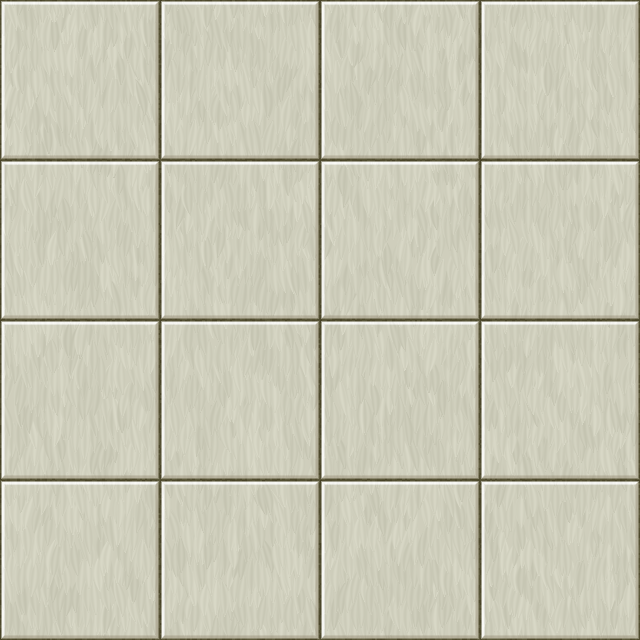
Give the GLSL for this pattern, as a WebGL 1 fragment shader.

```glsl
precision highp float;

uniform vec2 u_resolution;

#define TILES 4.0
#define GROUT_HALF 0.0095
#define BEVEL 0.019
#define LOCKS vec2(96.0, 32.0)
#define LEAN 0.65
#define FUR_CONTRAST 0.042
#define FACE vec3(0.81, 0.808, 0.737)
#define LIT_EDGE vec3(0.96, 0.96, 0.945)
#define DIM_EDGE vec3(0.71, 0.69, 0.61)
#define GROUT_DARK vec3(0.27, 0.25, 0.14)
#define GROUT_LIGHT vec3(0.43, 0.42, 0.30)

const float TAU = 6.2831853;

float hash(vec2 p) {
  return fract(sin(dot(p, vec2(127.1, 311.7))) * 43758.55);
}

// Sideways drift of the strands; whole frequencies make it wrap.
float flow(vec2 uv) {
  vec2 a = uv * TAU;
  return 0.4 * sin(7.0 * a.x + 5.0 * a.y + 2.0 * sin(3.0 * a.y))
       + 0.35 * sin(11.0 * a.y - 4.0 * a.x + 2.0 * sin(5.0 * a.x))
       + 0.25 * sin(17.0 * a.x + 13.0 * a.y);
}

// Overlapping tapered locks on a wrapped cell grid, about -1 to 1.
float furTone(vec2 uv) {
  vec2 grid = uv * LOCKS;
  vec2 cell = floor(grid);
  vec2 local = fract(grid);
  float tone = 0.0;
  for (int j = -1; j <= 1; j++) {
    for (int i = -2; i <= 2; i++) {
      vec2 offset = vec2(float(i), float(j));
      vec2 id = mod(cell + offset, LOCKS);
      float rndX = hash(id);
      float rndY = hash(id + 17.3);
      float rndTone = hash(id + 41.7);
      float rndBend = hash(id + 73.1) - 0.5;

      vec2 d = local - offset - vec2(rndX, rndY);
      float along = d.y / 0.95;
      float lean = LEAN * flow(id / LOCKS) + 0.5 * rndBend;
      float spine = lean * along + 0.9 * rndBend * along * along;
      float width = max(0.9 * (1.0 - along * along), 0.01);
      float across = (d.x - spine) / width;

      float mask = 1.0 - smoothstep(0.55, 1.0, abs(across));
      mask *= step(abs(along), 1.0);
      float strand = 1.1 * (rndTone - 0.5)
                   + 0.45 * sin(across * 6.0 + TAU * rndX);
      tone = mix(tone, strand, mask);
    }
  }
  return tone;
}

// Antialiased test: 1 where d lies beyond the edge.
float beyond(float edge, float d, float px) {
  return clamp((d - edge) / px + 0.5, 0.0, 1.0);
}

void main() {
  vec2 uv = gl_FragCoord.xy / u_resolution;
  vec2 tile = fract(uv * TILES);
  float px = TILES / min(u_resolution.x, u_resolution.y);

  // Distances to the lit (left, top) and dim (right, bottom) sides.
  float litSide = min(tile.x, 1.0 - tile.y);
  float dimSide = min(1.0 - tile.x, tile.y);
  float edge = min(litSide, dimSide);

  // Tile face with mitred bevel.
  float fur = furTone(uv);
  vec3 bevel = mix(DIM_EDGE, LIT_EDGE, beyond(0.0, dimSide - litSide, px));
  float onFace = beyond(GROUT_HALF + BEVEL, edge, px * 1.2);
  vec3 color = mix(bevel, FACE, onFace);
  color += fur * FUR_CONTRAST * mix(0.6, 1.0, onFace) * vec3(1.0, 1.0, 1.06);

  // Grainy grout, a little lighter beside the dim edges.
  float grain = hash(floor(uv * 256.0));
  float lift = 0.55 * grain + 0.35 * step(dimSide, litSide) * edge / GROUT_HALF;
  vec3 grout = mix(GROUT_DARK, GROUT_LIGHT, clamp(lift, 0.0, 1.0));
  color = mix(grout, color, beyond(GROUT_HALF, edge, px));

  gl_FragColor = vec4(clamp(color, 0.0, 1.0), 1.0);
}
```
